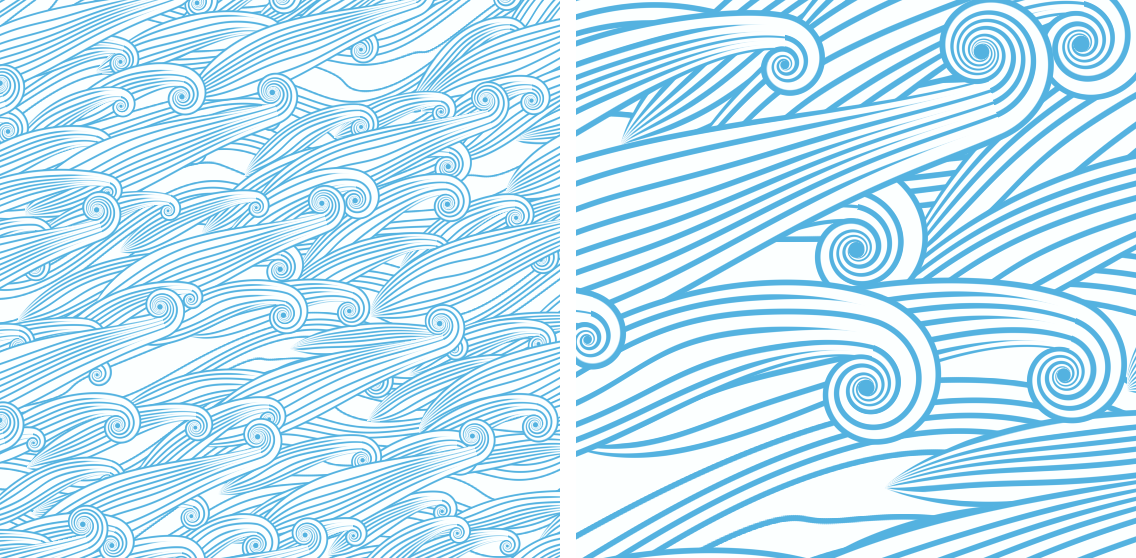
Left, the full canvas; right, a detail of the centre.
This pattern is drawn by a Shadertoy shader. Its source:

```glsl
const vec3 PAPER = vec3(0.99, 1.0, 1.0);
const vec3 INK = vec3(0.33, 0.70, 0.88);
const float HALF_LINE = 0.0017;          // half stroke width, canvas heights
const float SOFTNESS = 0.7;              // edge blur in pixels
const float MAX_FILL = 0.24;             // thins strokes where strands crowd
const float RIBBON = 0.32;               // radius kept after one spiral turn
const float FLOW_SPACING = 0.019;        // strand spacing in the gaps
const vec2 CELL = vec2(0.15, 0.10);
const vec3 LOCK_MIN = vec3(0.027, 0.17, 0.045); // radius, length, drop
const vec3 LOCK_MAX = vec3(0.056, 0.31, 0.125);
const vec3 PLUME = vec3(0.054, 0.465, 0.105);
const vec2 TILT_RANGE = vec2(-0.22, 0.12);
const float PLUME_TILT = 0.24;
const float TAU = 6.2831853;

// A tapering bundle of strands that ends in a spiral
struct Lock {
    float radius, len, drop, turn, arms, strands, bulge, swell, seed;
};

vec3 hash3(vec2 c) {
    vec3 h = fract(c.xyx * vec3(0.1031, 0.1030, 0.0973));
    h += dot(h, h.yxz + 33.33);
    return fract((h.xxy + h.yzz) * h.zyx);
}

vec2 rotate(vec2 p, float a) {
    return vec2(p.x * cos(a) - p.y * sin(a), p.x * sin(a) + p.y * cos(a));
}

float stroke(float dist, float halfWidth) {
    float blur = SOFTNESS / iResolution.y;
    return (1.0 - smoothstep(halfWidth - blur, halfWidth + blur, dist)) * min(1.0, halfWidth / blur);
}

// Uneven strand spacing that keeps the ribbon edges fixed
float warpStrand(float v, float t, float seed) {
    float sway = 0.32 * sin(seed * TAU + 4.0 * v) + 0.35 * t * sin(9.0 * t + 3.0 * v + seed * 20.0);
    return v + v * (1.0 - v) * sway;
}

// Body strands take the spiral's spacing where the two meet
float bodyStrand(float v, float t, float seed) {
    float wound = log(1.0 - (1.0 - RIBBON) * v) / log(RIBBON);
    return warpStrand(mix(wound, v, smoothstep(0.0, 0.5, t)), t, seed);
}

float lineGap(float w, float count) {
    return abs(w * count - round(w * count)) / count;
}

// Returns ink and coverage; p is relative to the spiral centre
vec2 drawLock(vec2 p, Lock k) {
    vec2 result = vec2(0.0);
    float pitch = -log(RIBBON);

    // Body: strands between an arched edge and a sagging edge
    float t = -p.x / k.len;
    if (t >= 0.0 && t < 1.0) {
        float rise = max(1.0 - t * t, 1e-4);
        vec2 mouth = k.radius * (k.turn > 0.0 ? vec2(1.0, RIBBON) : vec2(-RIBBON, -1.0));
        vec2 start = mouth + k.drop;
        vec2 edge = start * vec2(pow(rise, k.bulge), 1.0 - t * t * (3.0 - 2.0 * t)) - k.drop;
        vec2 slope = start / k.len * vec2(2.0 * k.bulge * t * pow(rise, k.bulge - 1.0), 6.0 * t * (1.0 - t));
        // Leave the spiral along its own tangent
        float s = -p.x / k.radius;
        edge += mouth * pitch / TAU * s * exp(-s);
        slope -= mouth * pitch / TAU * (1.0 - s) * exp(-s) / k.radius;
        // Fatten towards the root
        vec2 swell = k.swell * vec2(6.75, -6.75);
        edge += swell * t * t * (1.0 - t);
        slope -= swell * (2.0 * t - 3.0 * t * t) / k.len;
        if (k.turn < 0.0) {
            edge = edge.yx;
            slope = slope.yx;
        }
        float v = (p.y - edge.x) / (edge.y - edge.x);
        float c = clamp(v, 0.0, 1.0);
        float scale = abs(edge.y - edge.x) / length(vec2(1.0, mix(slope.x, slope.y, c)));
        float w = bodyStrand(c, t, k.seed);
        float spread = (bodyStrand(c + 0.01, t, k.seed) - bodyStrand(c - 0.01, t, k.seed)) / 0.02;
        float strandScale = scale / max(spread, 0.3);
        float outside = abs(v - c) * scale;
        float width = min(HALF_LINE, MAX_FILL * strandScale / k.strands);
        float taper = smoothstep(0.03, 0.3, t);
        float ink = stroke(lineGap(w, k.arms) * strandScale + outside, width);
        ink = max(ink, stroke(lineGap(w, k.strands) * strandScale + outside, width * taper));
        result = vec2(ink, outside > 0.0 ? ink : 1.0);
    }

    // Spiral: the same ribbon wound inwards
    float r = max(length(p), 1e-5);
    float angle = atan(p.x, p.y * k.turn);
    if (angle < 0.0) angle += TAU;
    float depth = log(k.radius / r) / pitch - angle / TAU;
    float scale = r * pitch;
    if (depth >= 0.0) {
        float v = fract(depth);
        float w = warpStrand(v, 0.0, k.seed);
        scale *= 0.02 / (warpStrand(v + 0.01, 0.0, k.seed) - warpStrand(v - 0.01, 0.0, k.seed));
        float width = min(HALF_LINE, MAX_FILL * scale / k.arms);
        float ink = stroke(lineGap(w, k.arms) * scale, width);
        return vec2(max(ink, stroke(r, 0.09 * k.radius)), 1.0);
    }
    return max(result, vec2(stroke(-depth * scale, HALF_LINE)));
}

// Loose strands seen between the locks
float flowInk(vec2 p) {
    float phase = p.y - 0.2 * p.x + 0.045 * sin(8.0 * p.x + 3.0 * p.y) + 0.018 * sin(16.0 * p.x - 11.0 * p.y);
    phase /= FLOW_SPACING;
    phase += 0.65 * sin(1.3 * phase + 2.0 * sin(5.0 * p.x));
    float slope = length(vec2(dFdx(phase), dFdy(phase))) * iResolution.y;
    return stroke(lineGap(phase, 1.0) / slope, min(HALF_LINE, MAX_FILL / slope));
}

void mainImage(out vec4 fragColor, in vec2 fragCoord) {
    vec2 p = fragCoord / iResolution.y;
    float backdrop = flowInk(p);
    vec2 home = floor(p / CELL);
    float ink = 0.0, clear = 1.0;

    // Front to back: low rows first, left before right
    for (int j = -3; j <= 1; j++) {
        for (int i = -4; i <= 3; i++) {
            if (clear < 0.01) break;
            vec2 id = home + vec2(i, j);
            vec3 shape = hash3(id + 17.0);
            vec3 place = hash3(id + 71.0);
            bool plume = mod(id.y, 2.0) < 0.5 && mod(id.x + 0.5 * id.y, 3.0) < 0.5;
            vec3 size = plume ? PLUME * mix(0.92, 1.04, shape.x) : mix(LOCK_MIN, LOCK_MAX, shape);
            float tilt = plume ? PLUME_TILT : mix(TILT_RANGE.x, TILT_RANGE.y, fract(place.z * 7.0));
            vec2 centre = (id + 0.5 * place.xy) * CELL;
            centre += plume ? rotate(size.yz, tilt) : vec2(0.0, size.z);
            Lock k = Lock(size.x, size.y, size.z, plume ? -1.0 : 1.0,
                          plume ? 4.0 : (size.x > 0.036 ? 3.0 : 2.0), plume ? 8.0 : 6.0,
                          plume ? 0.5 : 0.8, plume ? 0.028 : 0.006, place.z);
            vec2 layer = drawLock(rotate(p - centre, -tilt), k);
            ink += clear * layer.x;
            clear *= 1.0 - layer.y;
        }
    }
    ink += clear * backdrop;
    fragColor = vec4(mix(PAPER, INK, clamp(ink, 0.0, 1.0)), 1.0);
}
```
